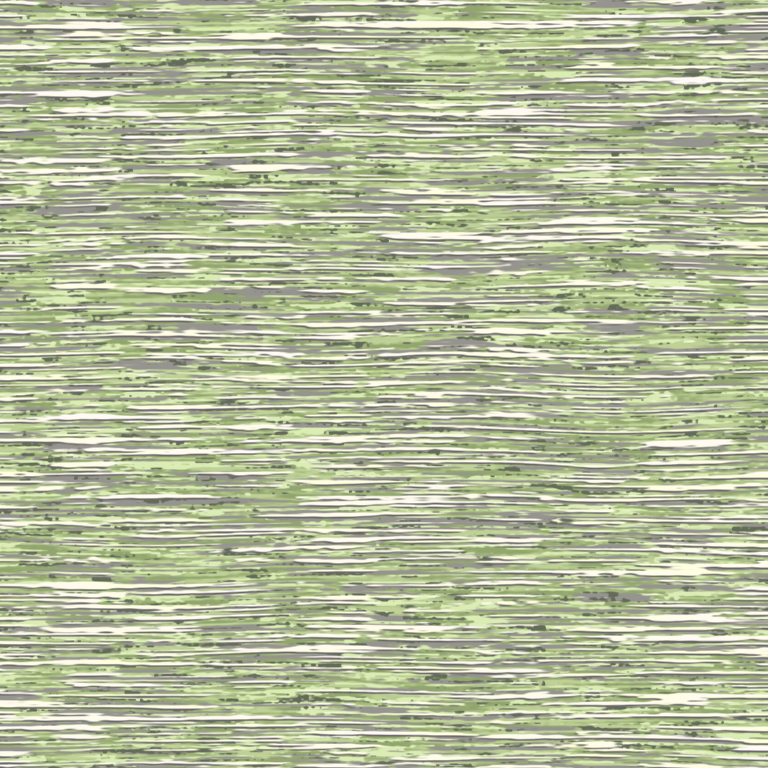
Write a WebGL 1 fragment shader that draws this texture.

```glsl
precision highp float;
// Fine horizontal woven streaks in green, grey and cream.
uniform vec2 u_resolution;

float hash(vec2 cell) {
  vec3 q = fract(vec3(cell.xyx) * vec3(0.1031, 0.1030, 0.0973));
  q += dot(q, q.yzx + 33.33);
  return fract((q.x + q.y) * q.z);
}

float noise(vec2 p) {
  vec2 cell = floor(p);
  vec2 f = fract(p);
  f = f * f * (3.0 - 2.0 * f);
  return mix(mix(hash(cell), hash(cell + vec2(1.0, 0.0)), f.x),
             mix(hash(cell + vec2(0.0, 1.0)), hash(cell + 1.0), f.x), f.y);
}

// Long fibres with ragged edges; density gives the cells across and up.
float fibre(vec2 p, vec2 density, float seed) {
  float strand = noise(p * density + seed);
  float fray = noise(p * density * vec2(7.0, 1.0) + seed + 71.3);
  return mix(strand, fray, 0.25);
}

float cover(float value, float threshold) {
  return smoothstep(threshold - 0.05, threshold + 0.05, value);
}

// Cream threads gather on evenly spaced rows.
float creamThread(vec2 p) {
  float rows = sin(p.y * 440.0 + 4.0 * noise(p * vec2(4.0, 9.0) + 90.0));
  return fibre(p, vec2(9.0, 410.0), 503.0) + 0.09 * rows;
}

vec3 weave(vec2 p) {
  // Slow drift makes the threads climb and fall slightly.
  p.y += 0.007 * noise(p * vec2(5.0, 11.0) + 5.0);

  // Green ground
  float shade = fibre(p, vec2(18.0, 360.0), 11.0);
  vec3 color = mix(vec3(0.57, 0.65, 0.43), vec3(0.75, 0.82, 0.59),
                   smoothstep(0.25, 0.75, shade));

  // Pale green dashes and grey threads
  float pale = fibre(p, vec2(22.0, 350.0), 131.0);
  color = mix(color, vec3(0.86, 0.93, 0.71), cover(pale, 0.62));
  float grey = fibre(p, vec2(10.0, 350.0), 257.0);
  color = mix(color, vec3(0.59, 0.58, 0.56), cover(grey, 0.61));

  // Short dark flecks
  float fleck = fibre(p, vec2(30.0, 360.0), 389.0);
  color = mix(color, vec3(0.39, 0.42, 0.35), cover(fleck, 0.74));

  // Cream threads, each with a dark shadow below
  float shadow = creamThread(p + vec2(0.004, 0.0025));
  color = mix(color, vec3(0.42, 0.41, 0.41), cover(shadow, 0.71));
  vec3 tint = mix(vec3(1.0, 1.0, 0.87), vec3(1.0, 0.98, 0.97),
                  noise(p * vec2(12.0, 160.0)));
  return mix(color, tint, cover(creamThread(p), 0.66));
}

void main() {
  // Average five nearby heights to soften the thin threads.
  vec2 p = gl_FragCoord.xy / u_resolution;
  vec3 color = vec3(0.0);
  for (int i = 0; i < 5; i++) {
    color += weave(p + vec2(0.0, 0.0004 * (float(i) - 2.0))) / 5.0;
  }
  gl_FragColor = vec4(color, 1.0);
}
```
